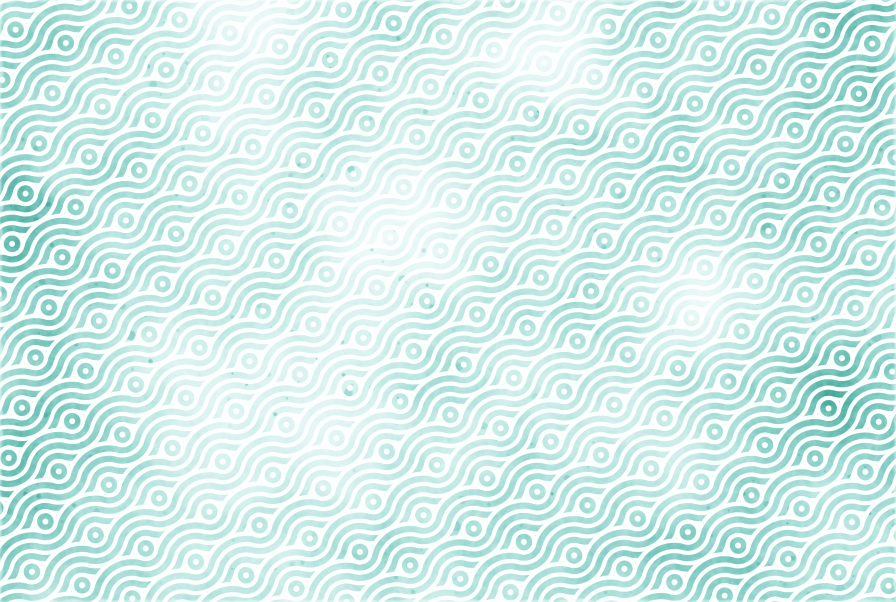
Give the GLSL for this pattern, as a Shadertoy shader.

```glsl
// Tilted wave scales in a teal watercolour wash on white paper.
// Each square cell holds a fan of quarter arcs about one corner; arcs about the
// opposite corner run between fans, so stripes join into waves around ringed eyes.

const vec3 PAPER = vec3(0.992, 1.0, 1.0);
const vec3 ABSORPTION = vec3(1.0, 0.34, 0.41);  // teal pigment
const float CELL = 0.0863;                      // lattice step, in canvas heights
const float TILT = -0.2613;                     // lattice rotation, radians
const vec2 ANCHOR = vec2(0.5426, 0.5446);       // one lattice point
const float RINGS = 5.0;                        // stripes per cell edge
const float FAN_RADIUS = 4.0;                   // in stripe periods, as below
const float GAP_HALF = 0.205;                   // half of a white gap
const float EYE_RADIUS = 0.29;                  // white dot
const float EYE_RING = 1.0;                     // white ring around the dot

// Broad washes: centre, radius, change in pigment strength
const int WASH_COUNT = 11;
const vec4 WASHES[WASH_COUNT] = vec4[](
    vec4(0.64, 0.63, 0.13, -1.40), vec4(0.46, 0.34, 0.22, -0.80),
    vec4(0.42, 0.79, 0.10, -0.80), vec4(0.39, 0.97, 0.09, -1.30),
    vec4(0.91, 0.92, 0.09, -1.30), vec4(1.13, 0.50, 0.09, -1.00),
    vec4(0.02, 0.63, 0.12, 0.75), vec4(1.38, 0.90, 0.13, 0.75),
    vec4(1.38, 0.38, 0.10, 0.60), vec4(0.05, 0.20, 0.14, 0.50),
    vec4(1.16, 0.04, 0.11, 0.70));

vec2 hash22(vec2 p) {
    vec3 q = fract(p.xyx * vec3(0.1031, 0.1030, 0.0973));
    q += dot(q, q.yzx + 33.33);
    return fract((q.xx + q.yz) * q.zy);
}

float cornerSlope(vec2 corner, vec2 offset) {
    float angle = 6.2832 * hash22(corner).x;
    return dot(vec2(cos(angle), sin(angle)), offset);
}

float gradientNoise(vec2 p) {
    vec2 i = floor(p), f = fract(p);
    vec2 u = f * f * f * (f * (f * 6.0 - 15.0) + 10.0);
    vec2 e = vec2(1.0, 0.0);
    float low = mix(cornerSlope(i, f), cornerSlope(i + e, f - e), u.x);
    float high = mix(cornerSlope(i + e.yx, f - e.yx), cornerSlope(i + 1.0, f - 1.0), u.x);
    return mix(low, high, u.y);
}

float fbm(vec2 p) {
    float sum = 0.0, amplitude = 1.0;
    for (int i = 0; i < 4; i++) {
        sum += amplitude * gradientNoise(p);
        p = mat2(1.6, 1.2, -1.2, 1.6) * p + 17.3;
        amplitude *= 0.5;
    }
    return sum;
}

// Coverage beyond a limit, with a soft edge
float beyond(float limit, float dist, float blur) {
    return smoothstep(limit - blur, limit + blur, dist);
}

// Coverage of the coloured rings at a distance given in stripe periods
float rings(float dist, float blur) {
    return beyond(GAP_HALF, abs(fract(dist + 0.5) - 0.5), blur);
}

float waveScales(vec2 p, float pixel) {
    float c = cos(TILT), s = sin(TILT);
    vec2 d = (p - ANCHOR) / CELL;
    vec2 q = fract(vec2(dot(d, vec2(c, s)), dot(d, vec2(-s, c))));
    float blur = 0.7 * pixel * RINGS / CELL;
    float fan = RINGS * length(q - vec2(1.0, 0.0));
    float trough = RINGS * length(q - vec2(0.0, 1.0));
    float eye = RINGS * length(q - floor(q + 0.5));
    if (eye < EYE_RING) return rings(eye, blur) * beyond(EYE_RADIUS, eye, blur);
    float ink = fan < FAN_RADIUS ? rings(fan, blur)
        : rings(trough, blur) * beyond(FAN_RADIUS + GAP_HALF, fan, blur);
    return ink * beyond(EYE_RING + GAP_HALF, eye, blur);
}

// Scattered round drops, at most one in each cell of a grid
float splatter(vec2 p, float size, float chance, float pixel) {
    vec2 cell = floor(p / size);
    vec2 place = hash22(cell + 41.0), kind = hash22(cell + 97.0);
    float radius = size * mix(0.06, 0.19, kind.y * kind.y);
    vec2 center = (cell + mix(vec2(0.25), vec2(0.75), place)) * size;
    float wobble = 0.2 * radius * gradientNoise(p * 1.5 / radius);
    float drop = 1.0 - smoothstep(-pixel, pixel, length(p - center) - radius + wobble);
    return drop * step(kind.x, chance) * mix(0.35, 1.0, place.x);
}

float pigment(vec2 p, vec2 size, float pixel) {
    // Strength is summed as an exponent, so washes multiply
    float strength = 0.0;
    vec2 warped = p + 0.05 * vec2(fbm(p * 7.0), fbm(p * 7.0 + 31.0));
    for (int i = 0; i < WASH_COUNT; i++) {
        vec2 d = (warped - WASHES[i].xy) / WASHES[i].z;
        strength += WASHES[i].w * exp(-dot(d, d));
    }
    float side = abs(2.0 * p.x / size.x - 1.0);
    strength += 0.4 * side * side * side;
    strength += 0.75 * fbm(p * 5.0 + 9.0) + 0.3 * fbm(p * 19.0);
    float amount = 0.31 * exp(strength) * (1.0 + 0.22 * fbm(p * 95.0));

    // Drops gather in loose groups
    float cluster = smoothstep(-0.25, 0.35, fbm(p * 4.0 + 53.0));
    amount += 0.36 * cluster * splatter(p, 0.046, 0.35, pixel);
    amount += 0.5 * cluster * splatter(p + 3.7, 0.023, 0.16, pixel);

    // Worn rim
    vec2 edge = min(p, size - p);
    float rim = min(edge.x, edge.y) + 0.006 * gradientNoise(p * 45.0);
    return amount * mix(0.45, 1.0, smoothstep(0.0, 0.006, rim));
}

void mainImage(out vec4 fragColor, in vec2 fragCoord) {
    float pixel = 1.0 / iResolution.y;
    vec2 p = fragCoord * pixel;
    vec2 size = iResolution.xy * pixel;
    float density = waveScales(p, pixel) * pigment(p, size, pixel);
    fragColor = vec4(PAPER * exp(-density * ABSORPTION), 1.0);
}
```
